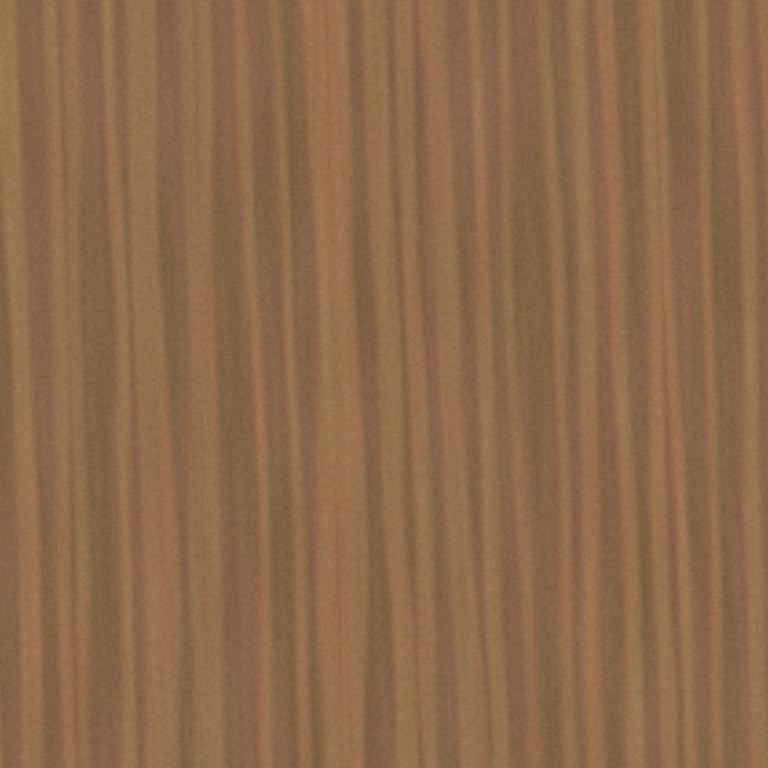
Write a WebGL 2 fragment shader that draws this texture.

```glsl
#version 300 es
precision highp float;
// Soft brown wood veneer with slightly slanted, wandering vertical streaks.

uniform vec2 u_resolution;
out vec4 outColor;

// Colours
const vec3 DARK_OLIVE = vec3(0.502, 0.390, 0.270);
const vec3 DARK_MAUVE = vec3(0.530, 0.388, 0.294);
const vec3 LIGHT_TAN = vec3(0.590, 0.459, 0.312);
const vec3 LIGHT_WARM = vec3(0.614, 0.449, 0.314);
const vec3 RUST_TINT = vec3(0.034, -0.006, -0.004);
const vec3 SHADE_TINT = vec3(-0.020, -0.006, -0.010);

// Streak layout, in canvas heights
const float STREAK_COUNT = 23.0;
const float JITTER = 0.60;
const float SLANT = 0.034;
const float SLANT_SPREAD = 0.030;
const float WANDER = 0.013;
const float HALF_WIDTH_MIN = 0.0068;
const float HALF_WIDTH_MAX = 0.0185;
const float EDGE_SOFTNESS = 0.0062;
const float RUST_WIDTH = 0.0055;
const int REACH = 3;

// Surface detail
const float FIBRE_STRENGTH = 0.026;
const float CLOUD_STRENGTH = 0.012;
const float GRAIN_STRENGTH = 0.030;
const float TINT_STRENGTH = 0.034;
const float GRAIN_SCALE = 210.0;
const float TINT_SCALE = 95.0;

uint scramble(uint n) {
    n = n * 747796405u + 2891336453u;
    n = ((n >> ((n >> 28u) + 4u)) ^ n) * 277803737u;
    return (n >> 22u) ^ n;
}

float hash(vec2 p) {
    ivec2 cell = ivec2(floor(p));
    uint n = scramble(uint(cell.x) + scramble(uint(cell.y)));
    return float(n >> 8u) / 16777216.0;
}

float gradientDot(vec2 cell, vec2 offset) {
    float angle = 6.28319 * hash(cell);
    return dot(vec2(cos(angle), sin(angle)), offset);
}

// Gradient noise, roughly -0.7 to 0.7
float gradientNoise(vec2 p) {
    vec2 i = floor(p);
    vec2 f = p - i;
    vec2 w = f * f * f * (f * (f * 6.0 - 15.0) + 10.0);
    vec2 e = vec2(1.0, 0.0);
    float low = mix(gradientDot(i, f), gradientDot(i + e, f - e), w.x);
    float high = mix(gradientDot(i + e.yx, f - e.yx), gradientDot(i + 1.0, f - 1.0), w.x);
    return mix(low, high, w.y);
}

// Light amount (x), rust on the left edge (y), shade on the right edge (z)
vec3 streaks(vec2 p) {
    vec3 sum = vec3(0.0);
    float home = floor(p.x * STREAK_COUNT);
    for (int k = -REACH; k <= REACH; k++) {
        float id = home + float(k);
        float spread = hash(vec2(id, 11.0)) - 0.5;
        float center = (id + 0.5 + JITTER * (hash(vec2(id, 29.0)) - 0.5)) / STREAK_COUNT;
        center += (SLANT + SLANT_SPREAD * spread) * (0.5 - p.y);
        center += WANDER * gradientNoise(vec2(p.y * 2.3 + 5.0, id * 3.0 + 0.37));

        float size = hash(vec2(id, 37.0));
        float halfWidth = mix(HALF_WIDTH_MIN, HALF_WIDTH_MAX, size * size);
        halfWidth *= 1.0 + 0.45 * gradientNoise(vec2(p.y * 2.0 + 9.0, id * 5.0 + 0.61));
        float strength = mix(0.70, 1.0, hash(vec2(id, 53.0)));

        float d = p.x - center;
        float body = 1.0 - smoothstep(-EDGE_SOFTNESS, EDGE_SOFTNESS, abs(d) - halfWidth);
        float left = (d + halfWidth) / RUST_WIDTH;
        float right = (d - halfWidth - EDGE_SOFTNESS) / RUST_WIDTH;
        float rust = exp(-left * left) * hash(vec2(id, 71.0));
        float shade = exp(-right * right) * hash(vec2(id, 89.0));
        sum = max(sum, vec3(body * strength, rust, shade));
    }
    return sum;
}

void main() {
    vec2 p = gl_FragCoord.xy / u_resolution.y;
    vec2 along = vec2(p.x + SLANT * (p.y - 0.5), p.y);

    // Dark ground and light wood, each drifting between two browns
    float darkDrift = gradientNoise(along * vec2(15.0, 3.0) + 3.7);
    float lightDrift = gradientNoise(along * vec2(26.0, 3.0) + 61.9);
    vec3 ground = mix(DARK_OLIVE, DARK_MAUVE, smoothstep(-0.35, 0.30, darkDrift));
    vec3 light = mix(LIGHT_TAN, LIGHT_WARM, smoothstep(-0.25, 0.35, lightDrift));

    // Streaks with tinted edges
    vec3 streak = streaks(p);
    vec3 color = mix(ground, light, streak.x);
    color += RUST_TINT * streak.y * (1.0 - 0.4 * streak.x);
    color += SHADE_TINT * streak.z * (1.0 - streak.x);

    // Fine fibres and broad clouding
    float fibre = gradientNoise(along * vec2(85.0, 5.0) + 17.3);
    float cloud = gradientNoise(p * vec2(7.0, 5.0) + 31.1);
    color += FIBRE_STRENGTH * fibre + CLOUD_STRENGTH * cloud;

    // Grey grain over larger, softly coloured mottling
    vec2 t = p * TINT_SCALE;
    vec3 tint = vec3(gradientNoise(t + 41.2), 0.5 * gradientNoise(t + 83.4),
                     gradientNoise(t + 127.6));
    color += GRAIN_STRENGTH * gradientNoise(p * GRAIN_SCALE + 0.5) + TINT_STRENGTH * tint;

    outColor = vec4(color, 1.0);
}
```
